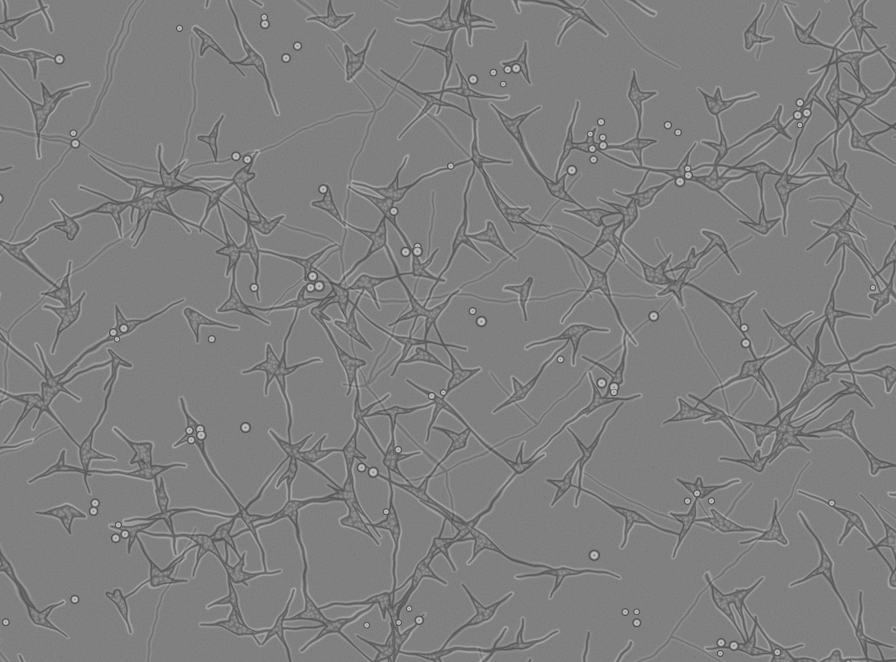
Write a WebGL 2 fragment shader that draws this texture.

```glsl
#version 300 es
precision highp float;

uniform vec2 u_resolution;
out vec4 fragColor;

vec2 hash2(vec2 p) {
    vec3 q = fract(p.xyx * vec3(0.1031, 0.1030, 0.0973));
    q += dot(q, q.yzx + 33.33);
    return fract((q.xx + q.yz) * q.zy);
}

// Distance to the nearest scattered point
float cellular(vec2 p) {
    vec2 base = floor(p);
    float nearest = 2.0;
    for (int y = -1; y <= 1; y++)
    for (int x = -1; x <= 1; x++) {
        vec2 id = base + vec2(x, y);
        nearest = min(nearest, length(id + hash2(id) - p));
    }
    return nearest;
}

float smoothMin(float a, float b, float k) {
    float h = max(k - abs(a - b), 0.0) / k;
    return min(a, b) - h * h * k * 0.25;
}

// Segment that is swollen at its start and thins to a fibre
float taperedFibre(vec2 p, vec2 a, vec2 b, float swelling, float fibre) {
    vec2 ab = b - a;
    float t = clamp(dot(p - a, ab) / max(dot(ab, ab), 1e-4), 0.0, 1.0);
    float width = fibre * (1.6 - 1.4 * t) + swelling * smoothstep(0.6, 0.0, t * length(ab));
    return length(p - a - ab * t) - width;
}

bool occupied(vec2 id, float density) {
    float patches = sin(id.x * 0.5 + 1.5 * sin(id.y * 0.45)) * sin(id.y * 0.37 + 1.0);
    return hash2(id + 71.0).x < density + 0.25 * patches;
}

// Signed distance to cell bodies joined by processes
float network(vec2 p, float density, float body, float fibre) {
    vec2 base = floor(p);
    float d = 2.0;
    for (int y = -2; y <= 2; y++)
    for (int x = -2; x <= 2; x++) {
        vec2 id = base + vec2(x, y);
        if (!occupied(id, density)) continue;
        vec2 node = id + hash2(id);
        vec2 heading = round((hash2(id + 17.0) - 0.5) * 3.8);
        if (dot(heading, heading) < 0.5) heading.y = 1.0;
        float swelling = body * mix(0.45, 1.2, hash2(id + 5.0).x);
        for (int k = 0; k < 3; k++) {
            vec2 offset = k == 0 ? heading : k == 1 ? -heading : vec2(-heading.y, heading.x);
            vec2 goal = id + offset;
            vec2 tip = goal + hash2(goal);
            float reach = k == 2 ? 0.4 : occupied(goal, density) ? 1.0 : 0.6;
            float process = taperedFibre(p, node, mix(node, tip, reach), swelling, fibre);
            d = smoothMin(d, process, body * 0.3 + 0.002);
        }
    }
    return d;
}

float band(float d, float centre, float width) {
    float t = (d - centre) / width;
    return exp(-t * t);
}

// Thin dark membrane with a bright fringe outside it
float outline(float d, float glow, float dark) {
    return glow * band(d, 0.05, 0.026) - dark * band(d, -0.006, 0.025);
}

// Clumps of small refractive beads: x is tone, y is coverage
vec2 beads(vec2 p) {
    vec2 q = p * 3.6, base = floor(q), result = vec2(0.0);
    for (int y = -1; y <= 1; y++)
    for (int x = -1; x <= 1; x++) {
        vec2 id = base + vec2(x, y);
        vec2 h = hash2(id + 130.0);
        float clump = cellular((id + 0.5) / 3.6 * 0.3);
        if (h.x > (clump < 0.09 ? 0.6 : 0.003)) continue;
        float r = length(id + 0.2 + 0.6 * hash2(id + 9.0) - q) / mix(0.6, 1.1, h.y);
        float cover = smoothstep(0.58, 0.42, r);
        float tone = 0.24 * band(r, 0.2, 0.13) - 0.2 * band(r, 0.43, 0.1);
        if (cover > result.y) result = vec2(tone, cover);
    }
    return result;
}

void main() {
    vec2 p = gl_FragCoord.xy / u_resolution.y * 17.0 + 3.0;

    // Bends and small kinks in the fibres
    vec2 bent = p + 0.11 * sin(p.yx * vec2(1.7, 1.9) + vec2(0.4, 2.1))
                  + 0.03 * sin(p.yx * vec2(5.1, 4.3) + p * 1.3)
                  + 0.012 * sin(p.yx * vec2(14.0, 12.0) + p * 5.0);

    float cells = network(bent, 0.45, 0.115, 0.011);
    float axons = network(bent * 0.33 + 40.0, 0.34, 0.0, 0.001) / 0.33;

    // Outline strength drifts, so fibres fade in and out
    float drift = 0.5 + 0.25 * sin(p.x * 3.3 + 2.0 * sin(p.y * 2.4)) + 0.25 * sin(p.y * 5.1 + p.x * 2.0);
    float inside = smoothstep(0.0, -0.05, cells);
    float grain = 0.47 - cellular(p * 10.0);

    float tone = 0.5 + 0.03 * (0.47 - cellular(p * 19.0));
    tone += outline(axons, 0.045, 0.06) * (1.0 - inside);
    tone += outline(cells, mix(0.03, 0.15, drift), mix(0.16, 0.1, drift));
    tone += inside * (0.2 * grain - 0.012);

    vec2 bead = beads(p);
    tone = mix(tone, 0.51 + bead.x, bead.y);
    fragColor = vec4(vec3(clamp(tone, 0.0, 1.0)), 1.0);
}
```
